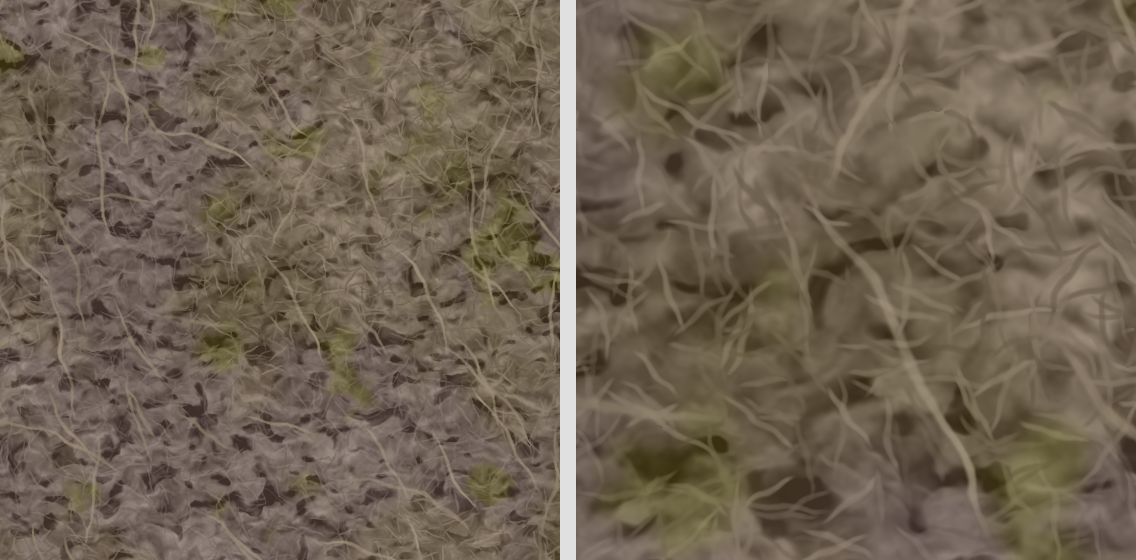
Left, the full canvas; right, a detail of the centre.
This texture is drawn by a WebGL 2 fragment shader. Its source:

```glsl
#version 300 es
precision highp float;
// Dry, matted grass over brown leaf litter, with pale bent stalks and dark gaps.

uniform vec2 u_resolution;
out vec4 fragColor;

float hash(vec2 p) {
  return fract(sin(dot(p, vec2(127.1, 311.7))) * 43758.5453);
}

vec2 hash2(vec2 p) {
  return vec2(hash(p), hash(p + 61.7));
}

float noise(vec2 p) {
  vec2 i = floor(p), f = fract(p);
  f = f * f * (3.0 - 2.0 * f);
  return mix(mix(hash(i), hash(i + vec2(1, 0)), f.x),
             mix(hash(i + vec2(0, 1)), hash(i + vec2(1, 1)), f.x), f.y);
}

float fbm(vec2 p) {
  float sum = 0.0, gain = 0.53;
  for (int i = 0; i < 4; i++) {
    sum += gain * noise(p);
    p = mat2(1.6, 1.2, -1.2, 1.6) * p + 7.3;
    gain *= 0.5;
  }
  return sum;
}

// Curved, tapered blades, one per grid cell: x = coverage, y = random tone.
vec2 blades(vec2 p, float cells, float width, float lean, float spread, float density, float seed) {
  vec2 g = p * cells, home = floor(g), best = vec2(0.0);
  for (int y = -1; y <= 1; y++) {
    for (int x = -1; x <= 1; x++) {
      vec2 cell = home + vec2(x, y);
      vec2 shape = hash2(cell + seed + 17.3);
      vec2 look = hash2(cell + seed + 39.1);
      vec2 d = g - cell - hash2(cell + seed);
      float angle = lean + (shape.x - 0.5) * spread;
      float along = d.x * cos(angle) + d.y * sin(angle);
      float across = d.y * cos(angle) - d.x * sin(angle);
      across += (look.x - 0.5) * 0.55 * along * along + 0.02 * sin(along * 9.0 + look.y * 6.3);
      float reach = mix(0.5, 0.95, shape.y);
      float w = width * cells * (1.0 - 0.5 * abs(along) / reach);
      float cover = 1.0 - smoothstep(w * 0.3, w * 1.5, abs(across));
      cover *= 1.0 - smoothstep(reach * 0.65, reach, abs(along));
      cover *= step(hash(cell + seed + 83.9), density);
      if (cover > best.x) best = vec2(cover, look.y);
    }
  }
  return best;
}

void main() {
  vec2 p = gl_FragCoord.xy / u_resolution.y;

  // Broad patches: bare mauve litter against tan and olive grass
  float grass = smoothstep(0.36, 0.6, fbm(p * 4.0 + 3.1));
  float olive = smoothstep(0.45, 0.7, fbm(p * 5.0 + 21.7));
  vec3 tint = mix(vec3(0.455, 0.395, 0.37), vec3(0.46, 0.405, 0.335), grass);
  tint = mix(tint, vec3(0.41, 0.365, 0.275), olive * 0.75);

  // Matted fibres, flatter on the bare litter
  vec2 warp = vec2(fbm(p * 22.0), fbm(p * 22.0 + 45.0)) - 0.5;
  vec2 q = p + warp * 0.045;
  vec2 stretch = mix(vec2(38.0, 78.0), vec2(56.0, 62.0), grass);
  float light = 1.2 * (fbm(p * 6.0 + 11.0) - 0.5);
  light += 1.5 * (noise(q * vec2(46.0, 74.0)) - 0.5);
  light += 0.9 * (noise(q * vec2(100.0, 136.0) + 9.0) - 0.5);

  // Dark gaps between fibres
  float gap = smoothstep(0.6, 0.84, noise(q * vec2(44.0, 62.0) + 31.0));
  gap *= mix(1.15, 0.8, grass);
  light -= gap;

  // Short tangled blades in all directions
  for (int i = 0; i < 4; i++) {
    float layer = float(i);
    vec2 blade = blades(p + warp * 0.012, 21.0 + 4.0 * layer, 0.0023, 0.5 + 0.8 * layer, 2.6, 0.85, 13.0 * layer);
    light = mix(light, mix(-0.45, 1.05, blade.y), blade.x * mix(0.45, 0.68, grass));
  }
  light -= 0.3 * gap;

  // Long pale stalks, mostly upright, some fallen
  float wear = 0.45 + 0.55 * noise(p * 28.0 + 5.0);
  for (int i = 0; i < 3; i++) {
    float layer = float(i);
    vec2 stalk = blades(p + warp * 0.014, 5.0 + 1.5 * layer, 0.0036, 1.75 + 0.75 * step(1.5, layer), 1.3, 0.48, 70.0 + 19.0 * layer);
    float cover = stalk.x * wear * 0.85;
    light = mix(light, mix(0.6, 1.5, stalk.y), cover);
    tint = mix(tint, vec3(0.47, 0.415, 0.335), cover);
  }

  // Rare tufts of living green and small pale chips
  float green = smoothstep(0.63, 0.78, fbm(p * 8.0 + 57.0));
  tint = mix(tint, vec3(0.43, 0.405, 0.24), green * 0.75);
  float chip = blades(p, 9.0, 0.007, 0.3, 2.0, 0.05, 211.0).x;
  light += 0.5 * chip * noise(q * 40.0);

  // Soft fine grain
  light += 0.22 * (noise(p * 240.0) - 0.5);
  vec3 color = tint + clamp(light, -1.7, 1.8) * vec3(0.125, 0.125, 0.12);
  fragColor = vec4(clamp(color, 0.0, 1.0), 1.0);
}
```
